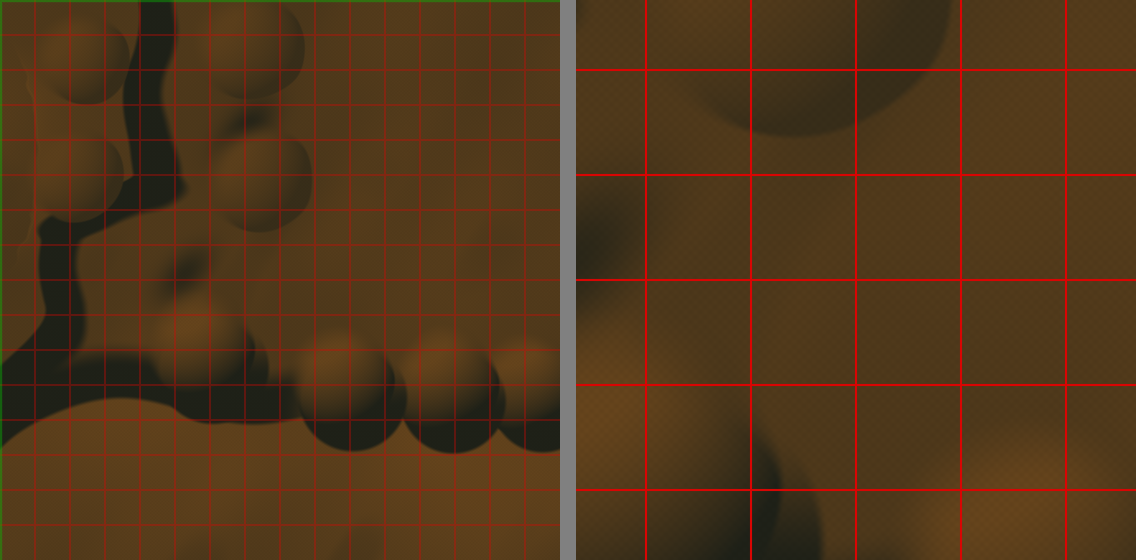
Left: the whole. Right: its middle third, enlarged.
Give the GLSL for this texture, as a WebGL 2 fragment shader.

```glsl
#version 300 es
precision highp float;

uniform vec2 u_resolution;
out vec4 fragColor;

const vec3 SHADOW = vec3(0.118, 0.127, 0.092);
const vec3 SUNLIT = vec3(0.435, 0.283, 0.110);
const vec3 GRID_RED = vec3(0.85, 0.02, 0.01);
const vec3 BORDER_GREEN = vec3(0.02, 0.75, 0.01);
const vec2 STEEP_LIGHT = vec2(-0.45, 0.893);
const vec2 LOW_LIGHT = vec2(-0.80, 0.60);
const float GROUND_TONE = 0.60;
const float GRID_CELLS = 16.0;
const float GRID_WIDTH = 0.00125;
const float BORDER_WIDTH = 0.0039;
const float BORDER_ALPHA = 0.40;
const float CHANNEL_HALF = 0.038;
const float DITHER_CELLS = 170.0;

float hash(vec2 p) {
    p = fract(p * vec2(0.1031, 0.1137));
    p += dot(p, p.yx + 33.33);
    return fract((p.x + p.y) * p.x * 47.3);
}

float noise(vec2 p) {
    vec2 i = floor(p), f = fract(p);
    f = f * f * f * (f * (f * 6.0 - 15.0) + 10.0);
    return mix(mix(hash(i), hash(i + vec2(1, 0)), f.x),
               mix(hash(i + vec2(0, 1)), hash(i + vec2(1, 1)), f.x), f.y);
}

// Gentle slopes stretched along a rising diagonal
float groundTone(vec2 p) {
    vec2 q = mat2(0.83, 0.55, -0.55, 0.83) * p;
    float slopes = noise(q * vec2(6.0, 2.5) + 3.7) * 0.65 + noise(q * vec2(11.0, 6.0) + 9.1) * 0.35;
    float hollow = smoothstep(0.70, 0.95, noise(q * vec2(9.0, 5.0) + 21.3));
    float tone = GROUND_TONE + 0.02 + 0.20 * (slopes - 0.5) - 0.09 * hollow;
    // Soft shaded dips between the hills
    for (int i = 0; i < 2; i++) {
        vec2 o = p - vec2(0.33, 0.51) - float(i) * vec2(0.11, 0.26);
        o = vec2(o.x + o.y, o.y - o.x) * 0.7071;
        tone -= 0.5 * exp(-dot(o * vec2(16.0, 30.0), o * vec2(16.0, 30.0)));
    }
    return tone;
}

// Winding steep bank on the left
float channelX(float y) {
    return mix(0.115, 0.270, smoothstep(0.57, 0.69, y))
         - 0.22 * smoothstep(0.46, 0.15, y) + 0.012 * sin(y * 21.0);
}

float channelMask(vec2 p) {
    float slope = (channelX(p.y + 0.005) - channelX(p.y - 0.005)) / 0.01;
    float side = (p.x - channelX(p.y)) / sqrt(1.0 + slope * slope);
    side += 0.014 * (noise(p * 13.0) - 0.5);
    return smoothstep(-CHANNEL_HALF - 0.004, -CHANNEL_HALF + 0.004, side)
         * (1.0 - smoothstep(CHANNEL_HALF - 0.012, CHANNEL_HALF + 0.006, side));
}

// Height above the middle of the long lower bank
float bankHeight(vec2 p) {
    return p.y - 0.318 + 0.035 * p.x - 0.020 * sin(p.x * 14.0 - 1.5);
}

// Rounded hill: soft towards the light, crisp on the shaded side
float addDome(float tone, vec2 p, vec2 centre, float radius, vec2 light, float relief) {
    vec2 o = (p - centre) / radius;
    o *= 1.0 + 0.24 * (noise(p * 10.0 + 5.0) - 0.5);
    float d = length(o);
    float facing = dot(o, light) / max(d, 0.001);
    float blur = mix(0.04, 0.45, smoothstep(-0.5, 0.8, facing));
    float mask = 1.0 - smoothstep(1.0 - blur, 1.0 + 0.2 * blur, d);
    float lambert = 0.62 * sqrt(max(1.0 - d * d, 0.0)) + 0.72 * dot(o, light);
    float lit = clamp(lambert * 0.88 + 0.10, 0.0, 0.86);
    return mix(tone, mix(GROUND_TONE + 0.02, lit, relief), mask);
}

float landTone(vec2 p) {
    float tone = groundTone(p);

    // Ragged bright rim near the left edge
    float rimX = 0.07 - 1.2 * (p.y - 0.72) * (p.y - 0.72) + 0.012 * (noise(p * 45.0) - 0.5);
    float rim = 1.0 - smoothstep(0.001, 0.004, abs(p.x - rimX));
    float slopeGlow = smoothstep(-0.002, 0.004, p.x - rimX) * exp(-max(p.x - rimX, 0.0) * 14.0);
    tone += (0.12 * rim + 0.13 * slopeGlow) * smoothstep(0.50, 0.60, p.y) * (1.0 - smoothstep(0.82, 0.94, p.y));

    // Lower bank with a lit foot
    float h = bankHeight(p);
    tone += 0.19 * smoothstep(-0.40, -0.06, h) * (1.0 - smoothstep(-0.05, 0.02, h));
    float depth = 0.040 + 0.06 * exp(-p.x * 18.0);
    float bank = smoothstep(-depth - 0.005, -depth + 0.005, h) * (1.0 - smoothstep(0.015, 0.065, h));
    tone = mix(tone, 0.0, bank * (1.0 - smoothstep(0.50, 0.60, p.x)));
    tone = mix(tone, 0.0, channelMask(p));

    // Low hills in the upper half
    for (int i = 0; i < 4; i++) {
        vec2 cell = vec2(i % 2, i / 2);
        vec2 jitter = vec2(hash(cell + 4.0), hash(cell + 8.0)) - 0.5;
        vec2 centre = vec2(0.14, 0.68) + cell * vec2(0.31, 0.22) + 0.04 * jitter;
        tone = addDome(tone, p, centre, 0.085 + 0.015 * cell.x, LOW_LIGHT, 0.50);
    }

    // Row of steep hills, each with a crisp dark foot
    for (int i = 3; i >= 0; i--) {
        float k = float(i);
        float radius = 0.100 - 0.003 * k;
        vec2 centre = vec2(0.36 + 0.25 * pow(k, 0.78), 0.315 + 0.06 * exp(-2.0 * k));
        vec2 foot = p - centre - vec2(0.020, -0.032);
        float shade = 1.0 - smoothstep(radius - 0.004, radius + 0.004, length(foot));
        shade *= 1.0 - smoothstep(-0.02, 0.07, foot.y);
        tone = mix(tone, 0.0, shade);
        tone = addDome(tone, p, centre, radius, STEEP_LIGHT, 1.0);
    }
    return clamp(tone, 0.0, 1.0);
}

// Line at every inner cell boundary, weighted by pixel coverage
float gridLine(float x, float px) {
    float index = clamp(round(x * GRID_CELLS), 1.0, GRID_CELLS - 1.0);
    float d = abs(x - index / GRID_CELLS);
    return clamp((0.5 * (GRID_WIDTH + px) - d) / px, 0.0, min(1.0, GRID_WIDTH / px));
}

void main() {
    vec2 uv = gl_FragCoord.xy / u_resolution;
    float px = 1.0 / u_resolution.y;

    vec2 weave = sin(uv * DITHER_CELLS * 6.2832);
    vec3 color = mix(SHADOW, SUNLIT, landTone(uv)) * (1.0 + 0.025 * weave.x * weave.y);
    color = mix(color, GRID_RED, max(gridLine(uv.x, px), gridLine(uv.y, px)));

    // Border on the left and top edges
    float edge = min(uv.x, 1.0 - uv.y);
    float border = clamp((BORDER_WIDTH - edge) / px + 0.5, 0.0, 1.0);
    fragColor = vec4(mix(color, BORDER_GREEN, BORDER_ALPHA * border), 1.0);
}
```
